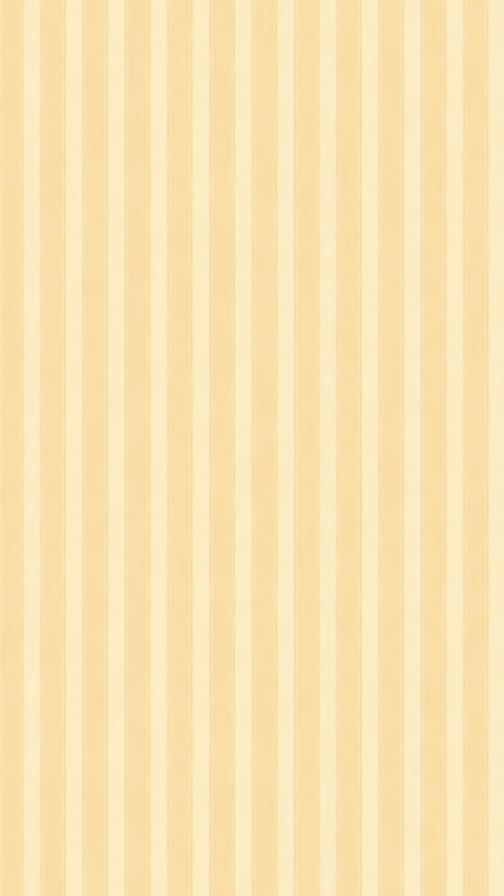
This pattern is drawn by a WebGL 1 fragment shader. Its source:

```glsl
precision highp float;
// Cream and honey vertical stripes with fine ruled edges and faint paper mottling.

uniform vec2 u_resolution;

const float REPEATS = 11.92;       // stripe periods across the canvas
const float PALE_CENTRE = 0.755;   // pale stripe centre within a period
const float PALE_HALF = 0.17;      // half widths and offsets, in periods
const float RULE_OFFSET = 0.228;
const float RULE_HALF = 0.022;
const float HONEY_START = 0.272;

const vec3 PALE = vec3(0.990, 0.926, 0.765);
const vec3 GUTTER = vec3(0.982, 0.908, 0.728);
const vec3 RULE = vec3(0.948, 0.858, 0.630);
const vec3 HONEY = vec3(0.975, 0.869, 0.652);

vec2 hashGradient(vec2 cell) {
  vec2 p = fract(cell * vec2(0.1031, 0.1137));
  p += dot(p, p.yx + 33.33);
  float angle = 6.28318 * fract((p.x + p.y) * p.x * 17.0);
  return vec2(cos(angle), sin(angle));
}

float cornerValue(vec2 cell, vec2 local, vec2 corner) {
  return dot(hashGradient(cell + corner), local - corner);
}

float gradientNoise(vec2 p) {
  vec2 cell = floor(p);
  vec2 f = p - cell;
  vec2 w = f * f * f * (f * (f * 6.0 - 15.0) + 10.0);
  float low = mix(cornerValue(cell, f, vec2(0.0, 0.0)),
                  cornerValue(cell, f, vec2(1.0, 0.0)), w.x);
  float high = mix(cornerValue(cell, f, vec2(0.0, 1.0)),
                   cornerValue(cell, f, vec2(1.0, 1.0)), w.x);
  return mix(low, high, w.y);
}

// Coverage of a band of given half width, keeping its weight when thin.
float band(float dist, float halfWidth, float blur) {
  float upper = clamp((halfWidth - dist) / blur + 0.5, 0.0, 1.0);
  float lower = clamp((-halfWidth - dist) / blur + 0.5, 0.0, 1.0);
  return upper - lower;
}

// Colour at a distance from the pale stripe centre, in periods.
vec3 stripeColour(float dist, float blur, float ruleStrength) {
  vec3 colour = mix(GUTTER, PALE, band(dist, PALE_HALF, blur));
  float honey = clamp((dist - HONEY_START) / blur + 0.5, 0.0, 1.0);
  colour = mix(colour, HONEY, honey);
  float rule = band(dist - RULE_OFFSET, RULE_HALF, blur);
  return mix(colour, RULE, rule * ruleStrength);
}

// Broad blotches plus upright fibres.
float paperTone(vec2 p) {
  float blotch = gradientNoise(p * vec2(14.0, 9.0));
  float fibre = gradientNoise(p * vec2(90.0, 22.0) + 41.0);
  return 0.009 * blotch + 0.010 * fibre;
}

void main() {
  vec2 p = gl_FragCoord.xy / u_resolution.x;
  float blur = max(REPEATS / u_resolution.x, 0.04);

  float phase = fract(p.x * REPEATS - PALE_CENTRE + 0.5) - 0.5;
  float ruleStrength = 0.85 + 0.5 * gradientNoise(p * vec2(24.0, 16.0) + 7.0);
  vec3 colour = stripeColour(abs(phase), blur, clamp(ruleStrength, 0.0, 1.0));

  // Wear shifts the blue channel most, as a slight yellowing.
  colour += paperTone(p) * vec3(0.5, 1.0, 1.6);
  gl_FragColor = vec4(clamp(colour, 0.0, 1.0), 1.0);
}
```
